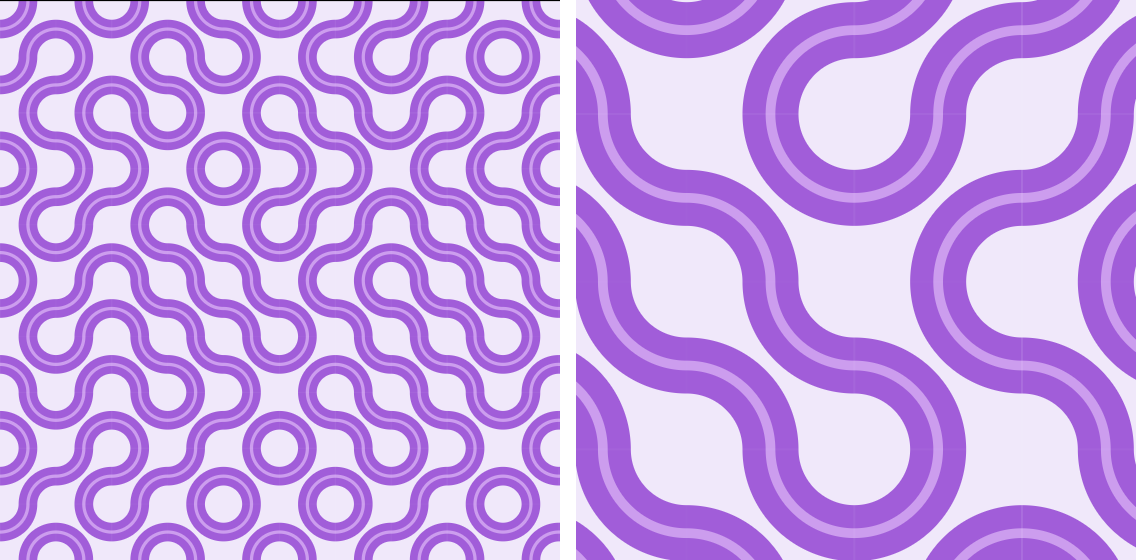
Left, the full canvas; right, a detail of the centre.
Write a Shadertoy shader that draws this pattern.

```glsl
// Truchet tiling: every square tile holds two quarter-circle arcs around opposite
// corners, and a hash flips each tile at random so the arcs join into winding tubes.
// Each tube is a purple band with a pale stripe; faint seams and a dark top rim finish it.

const float TILES       = 10.02;  // tile units per canvas height, rim included
const float RIM_START   = 10.0;   // lengths below are in tile units
const float ARC_RADIUS  = 0.5;
const float BAND_HALF   = 0.167;
const float STRIPE_HALF = 0.029;
const float SEAM_HALF   = 0.006;
const float SEAM_ALPHA  = 0.14;   // strongest seam; each grid line gets its own share

const vec3 PAPER  = vec3(0.94, 0.91, 0.98);
const vec3 BAND   = vec3(0.63, 0.365, 0.85);
const vec3 STRIPE = vec3(0.80, 0.615, 0.935);
const vec3 SEAM   = vec3(0.96, 0.94, 0.99);
const vec3 RIM    = vec3(0.0);

float hash(vec2 p) {
    return fract(sin(dot(p, vec2(127.1, 311.7))) * 43758.5453);
}

// Distance to the center line of the nearer of the two arcs
float arcDistance(vec2 p) {
    float lower = abs(length(p) - ARC_RADIUS);
    float upper = abs(length(p - 1.0) - ARC_RADIUS);
    return min(lower, upper);
}

// Antialiased coverage of a line with the given half width
float lineMask(float dist, float halfWidth, float pixel) {
    return clamp((halfWidth - dist) / pixel + 0.5, 0.0, 1.0);
}

// Opacity of the nearest seam along one axis, varying from line to line
float seamMask(float coord, float axis, float pixel) {
    float line = floor(coord + 0.5);
    float coverage = min(1.0, 2.0 * SEAM_HALF / pixel);
    float mask = lineMask(abs(coord - line), max(SEAM_HALF, 0.5 * pixel), pixel);
    return SEAM_ALPHA * hash(vec2(line, axis)) * coverage * mask;
}

void mainImage(out vec4 fragColor, in vec2 fragCoord) {
    float pixel = TILES / iResolution.y;
    vec2 grid = fragCoord * pixel;
    vec2 cell = floor(grid);
    vec2 local = fract(grid);

    // Random tile orientation
    if (hash(cell + 3.0) < 0.5) local.x = 1.0 - local.x;

    // Tubes
    float dist = arcDistance(local);
    vec3 color = mix(PAPER, BAND, lineMask(dist, BAND_HALF, pixel));
    color = mix(color, STRIPE, lineMask(dist, STRIPE_HALF, pixel));

    // Faint seams along tile edges
    float seam = max(seamMask(grid.x, 20.0, pixel), seamMask(grid.y, 40.0, pixel));
    color = mix(color, SEAM, seam);

    // Dark rim along the top
    float rim = clamp((grid.y - RIM_START) / pixel + 0.5, 0.0, 1.0);
    color = mix(color, RIM, rim);

    fragColor = vec4(color, 1.0);
}
```
